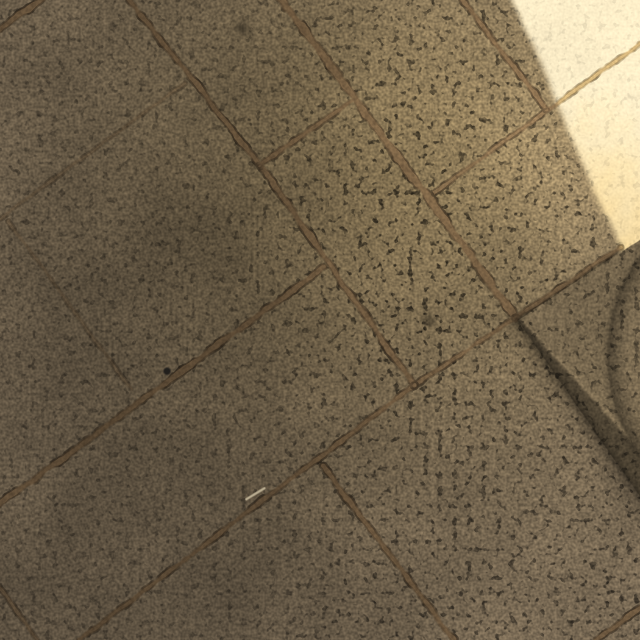
This texture is drawn by a Shadertoy shader. Its source:

```glsl
// Worn granite paving seen from above, with a sunlit corner and a column plinth.
// Mortar joints are distance fields to slanted segments; the stone is layered
// gradient noise, shaded by soft pools of light. Layout space has y downward.

const vec4 fallingJoints[7] = vec4[7](
    vec4(.202, .0, .408, .260), vec4(.408, .260, .647, .602),
    vec4(.437, -.005, .807, .497), vec4(.722, .0, .855, .172),
    vec4(.013, .345, .205, .608), vec4(.505, .729, .710, 1.0),
    vec4(-.01, .905, .059, 1.0));
const float fallingWidths[7] = float[7](.0042, .0045, .0062, .0040, .0025, .0042, .0030);

const vec4 risingJoints[8] = vec4[8](
    vec4(.0, .788, .505, .418), vec4(.124, 1.0, .647, .602),
    vec4(.647, .602, .970, .387), vec4(.0, .341, .289, .130),
    vec4(.406, .258, .550, .157), vec4(.677, .302, 1.0, .068),
    vec4(.0, .046, .072, -.005), vec4(.931, 1.0, 1.0, .950));
const float risingWidths[8] = float[8](.0048, .0040, .0036, .0025, .0040, .0034, .0045, .0040);

vec2 gradientAt(vec2 cell) {
    float angle = 6.2832 * fract(sin(dot(cell, vec2(127.1, 311.7))) * 43758.5);
    return vec2(cos(angle), sin(angle));
}

float gradientNoise(vec2 p) {
    vec2 i = floor(p), f = p - i, u = f * f * f * (f * (f * 6. - 15.) + 10.);
    vec2 e = vec2(0, 1);
    float low = mix(dot(gradientAt(i), f), dot(gradientAt(i + e.yx), f - e.yx), u.x);
    float high = mix(dot(gradientAt(i + e), f - e), dot(gradientAt(i + 1.), f - 1.), u.x);
    return mix(low, high, u.y);
}

float segmentDistance(vec2 p, vec2 a, vec2 b) {
    vec2 d = b - a;
    return length(p - a - d * clamp(dot(p - a, d) / dot(d, d), 0., 1.));
}

float pool(vec2 p, vec2 centre, float tightness) {
    vec2 d = p - centre;
    return exp(-tightness * dot(d, d));
}

// x: mortar coverage, y: dark crack along the rim
vec2 addJoint(vec2 joint, vec2 p, vec4 s, float width, float wear, float pixel) {
    float d = segmentDistance(p, s.xy, s.zw) - width * (1. + wear);
    float mortar = 1. - smoothstep(-pixel, pixel + .001, d);
    float crack = (1. - smoothstep(.0006, .0028, abs(d))) * smoothstep(-.5, .6, wear);
    return max(joint, vec2(mortar, crack) * smoothstep(.001, .004, width));
}

void mainImage(out vec4 fragColor, in vec2 fragCoord) {
    float pixel = 1. / iResolution.y;
    vec2 p = fragCoord / iResolution.xy;
    p.y = 1. - p.y;

    // Stone grain: fine grit, pitted flecks and broad stains
    float grit = gradientNoise(p * 230.) + .7 * gradientNoise(p * 125. + 9.);
    float flecks = gradientNoise(p * 88. + 31.) + .45 * gradientNoise(p * 190. + 5.);
    float stain = gradientNoise(p * 6. + 3.) + .6 * gradientNoise(p * 15.) + .35 * gradientNoise(p * 38.);
    float rough = .55 + .4 * smoothstep(.35, .65, p.x) + .3 * pool(p, vec2(.6, .4), 20.);
    float grain = .28 * grit - .42 * rough * smoothstep(.14, .48, flecks);

    // Ambient light, warm reflected glow and dark worn patches
    float light = .405 + .075 * smoothstep(.3, .85, p.x);
    light += .15 * pool(p, vec2(.9, .24), 13.) + .05 * pool(p, vec2(.62, .06), 18.);
    light -= .055 * pool(p, vec2(.30, .37), 55.) + .05 * pool(p, vec2(.24, .72), 60.);
    light -= .035 * pool(p, vec2(.16, .51), 90.) + .05 * pool(p, vec2(.78, .42), 120.);
    light -= .035 * pool(p, vec2(0., 1.), 7.) + .025 * pool(p, vec2(.5, 1.), 12.);
    light += .045 * stain;
    vec3 tint = mix(vec3(1., .875, .70), vec3(1., .865, .62), pool(p, vec2(.65, .25), 5.));
    vec3 color = light * tint * (1. + grain);

    // Direct sun across the upper right corner
    float sun = smoothstep(-.007, .011, p.x - .797 - .436 * p.y + .006 * stain);
    float amber = smoothstep(.12, .42, p.y + .09 * stain - .3 * (p.x - .9));
    vec3 sunlit = mix(vec3(1., .94, .79), vec3(.97, .85, .60), amber);
    color = mix(color, sunlit * (1. + .18 * grain + .04 * stain), sun);

    // Mortar joints with wandering edges
    float wear = gradientNoise(p * 34.) + .5 * gradientNoise(p * 95.);
    vec2 bent = p + .0025 * vec2(gradientNoise(p * 25.), gradientNoise(p * 25. + 50.));
    vec2 joint = vec2(0.);
    for (int i = 0; i < 7; i++)
        joint = addJoint(joint, bent, fallingJoints[i], fallingWidths[i], wear, pixel);
    for (int i = 0; i < 8; i++)
        joint = addJoint(joint, bent, risingJoints[i], risingWidths[i], wear, pixel);
    vec3 mortar = mix(light * vec3(.93, .74, .52), vec3(.83, .68, .42), sun);
    color = mix(color, mortar * (1. + .12 * grit), .85 * joint.x);
    color *= 1. - .42 * joint.y;

    // Loose debris: a pale splinter, a dark pebble and two grey inclusions
    float splinter = segmentDistance(p, vec2(.385, .780), vec2(.413, .763)) - .0018;
    color = mix(color, vec3(.72, .67, .56), 1. - smoothstep(-pixel, pixel, splinter));
    float pebble = length(p - vec2(.261, .580)) - .005;
    color = mix(color, vec3(.13, .12, .11), 1. - smoothstep(-pixel, pixel + .001, pebble));
    color *= 1. - .35 * (pool(p, vec2(.378, .044), 9000.) + pool(p, vec2(.671, .501), 12000.));

    // Contact shadow where the plinth meets the floor
    float foot = segmentDistance(p, vec2(.815, .508), vec2(1.03, .817));
    float back = segmentDistance(p, vec2(.81, .5), vec2(.965, .395));
    color *= 1. - .48 * exp(-foot * 75.) - .35 * exp(-back * 170.);

    // Plinth: upper face, shaded side and rounded column
    float upperEdge = (p.y - .5 + .66 * (p.x - .81)) / 1.2;
    float lowerEdge = (.505 + 1.436 * (p.x - .812) - p.y) / 1.75;
    float inside = min(upperEdge, lowerEdge) + .002 * wear;
    float ridge = .503 + 1.1 * (p.x - .815) - p.y + .003 * wear;
    float faceLight = mix(.32, .47 + .03 * stain, smoothstep(-.006, .006, ridge));
    faceLight += .05 * (1. - smoothstep(.0, .007, abs(ridge - .005)));
    float column = (length((p - vec2(1.09, .555)) / vec2(.14, .2)) - 1.) * .14;
    float columnLight = .36 + .13 * smoothstep(.0, .035, -column);
    faceLight = mix(faceLight, columnLight, 1. - smoothstep(-.003, .003, column));
    faceLight *= 1. - .22 * exp(-abs(column) * 160.);
    faceLight *= 1. - .35 * exp(-max(lowerEdge, 0.) * 130.);
    vec3 plinth = faceLight * vec3(1., .87, .66) * (1. + .85 * grain);
    color = mix(color, plinth, smoothstep(-pixel, pixel, inside));

    fragColor = vec4(clamp(color, 0., 1.), 1.);
}
```
